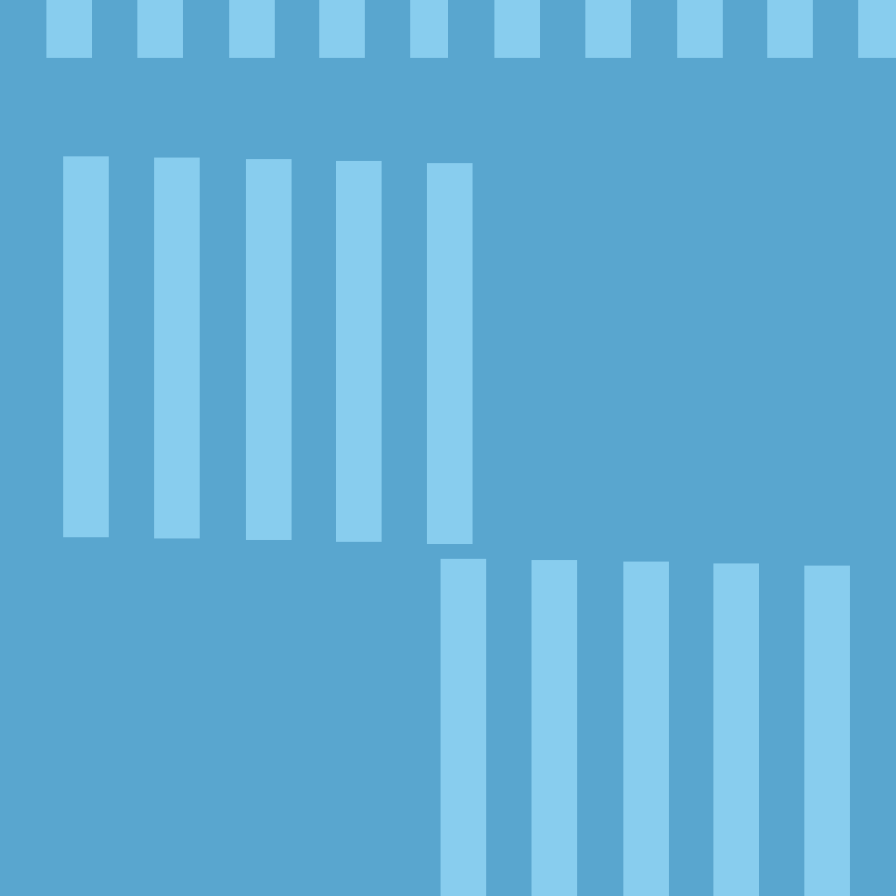
Give the GLSL for this pattern, as a Shadertoy shader.

```glsl
// Flat blue canvas with staggered groups of five pale vertical bars.

const vec3 BASE_BLUE = vec3(0.35, 0.65, 0.81);
const vec3 PALE_BLUE = vec3(0.535, 0.803, 0.932);

const int BAR_COUNT = 5;
const float BAR_STEP = 0.1015;
const float BAR_WIDTH = 0.0509;
const float BAR_HEIGHT = 0.4251;
const float TILE_WIDTH = 0.5;

// Antialiased coverage of a box given by its lower left corner and size.
float boxMask(vec2 p, vec2 corner, vec2 size, vec2 pixel) {
    vec2 halfSize = 0.5 * size;
    vec2 inside = halfSize - abs(p - corner - halfSize);
    vec2 cover = clamp(inside / pixel + 0.5, 0.0, 1.0);
    return cover.x * cover.y;
}

// A row of bars; droop scales how far each bar sinks below the previous.
float barGroup(vec2 p, vec2 corner, float droop, vec2 pixel) {
    float mask = 0.0;
    for (int i = 0; i < BAR_COUNT; i++) {
        float n = float(i);
        float nudge = i == 2 ? 0.001 : 0.0;
        float sink = droop * n * (0.00117 + 0.00018 * n);
        vec2 barCorner = corner + vec2(n * BAR_STEP + nudge, -sink);
        mask = max(mask, boxMask(p, barCorner, vec2(BAR_WIDTH, BAR_HEIGHT), pixel));
    }
    return mask;
}

void mainImage(out vec4 fragColor, in vec2 fragCoord) {
    vec2 uv = fragCoord / iResolution.xy;
    vec2 pixel = 1.0 / iResolution.xy;

    // Two drooping groups, stepping down to the right
    float bars = barGroup(uv, vec2(0.0705, 0.4004), 1.0, pixel);
    bars = max(bars, barGroup(uv, vec2(0.4917, -0.0488), 1.0, pixel));

    // Level groups along the top, each clipped to its tile
    for (int tile = 0; tile < 2; tile++) {
        vec2 tileCorner = vec2(float(tile) * TILE_WIDTH, 0.0);
        float clip = boxMask(uv, tileCorner, vec2(TILE_WIDTH, 2.0), pixel);
        float level = barGroup(uv, tileCorner + vec2(0.0518, 0.9354), 0.0, pixel);
        bars = max(bars, clip * level);
    }

    fragColor = vec4(mix(BASE_BLUE, PALE_BLUE, bars), 1.0);
}
```
